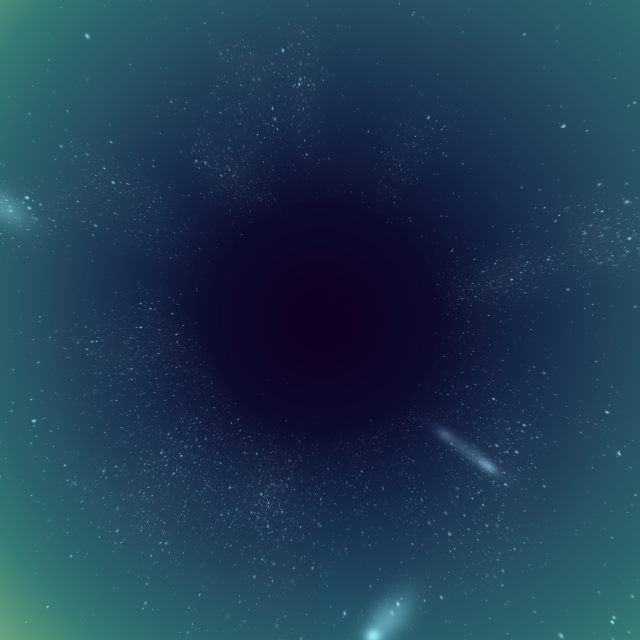
Reproduce this background procedurally as a Shadertoy shader.

```glsl
// A dark round void in a teal deep-space haze, ringed by radial drifts of stars.

const float TAU = 6.2831853;
const float VOID_RADIUS = 0.175;
const float DRIFT_LENGTH = 0.085;
const vec2 HAZE_TILT = vec2(0.16, 0.10);
const vec3 STAR_COLOR = vec3(0.58, 0.74, 0.78);
const vec3 DUST_COLOR = vec3(0.20, 0.29, 0.34);
const vec3 GLOW_COLOR = vec3(0.50, 0.66, 0.66);

// Background gradient: colour in rgb, radius in a
const int STOPS = 8;
const vec4 HAZE[STOPS] = vec4[STOPS](
    vec4(0.060, 0.000, 0.130, 0.03), vec4(0.047, 0.045, 0.180, 0.17),
    vec4(0.082, 0.155, 0.285, 0.29), vec4(0.125, 0.240, 0.345, 0.38),
    vec4(0.150, 0.320, 0.390, 0.46), vec4(0.170, 0.390, 0.420, 0.55),
    vec4(0.210, 0.480, 0.455, 0.64), vec4(0.420, 0.650, 0.500, 0.77));

// Star drifts: angle in degrees, radius, half width, density
const int DRIFTS = 12;
const vec4 DRIFT[DRIFTS] = vec4[DRIFTS](
    vec4(120.0, 0.29, 0.045, 0.70), vec4(107.0, 0.37, 0.050, 0.50),
    vec4(93.0, 0.36, 0.030, 0.55), vec4(62.0, 0.29, 0.040, 0.35),
    vec4(13.0, 0.30, 0.035, 0.80), vec4(16.0, 0.46, 0.050, 0.95),
    vec4(148.0, 0.36, 0.045, 0.65), vec4(160.0, 0.50, 0.050, 0.50),
    vec4(190.0, 0.30, 0.070, 0.45), vec4(228.0, 0.33, 0.085, 0.60),
    vec4(256.0, 0.29, 0.080, 0.60), vec4(312.0, 0.36, 0.100, 0.50));

vec3 hash3(vec2 p) {
    vec3 q = fract(vec3(p.xyx) * vec3(0.1031, 0.1030, 0.0973));
    q += dot(q, q.yxz + 33.33);
    return fract((q.xxy + q.yzz) * q.zyx);
}

float gradientNoise(vec2 p) {
    vec2 i = floor(p), f = fract(p);
    vec2 u = f * f * f * (f * (f * 6.0 - 15.0) + 10.0);
    vec2 corner = vec2(0.0, 1.0);
    float a = dot(hash3(i).xy * 2.0 - 1.0, f);
    float b = dot(hash3(i + corner.yx).xy * 2.0 - 1.0, f - corner.yx);
    float c = dot(hash3(i + corner.xy).xy * 2.0 - 1.0, f - corner.xy);
    float d = dot(hash3(i + corner.yy).xy * 2.0 - 1.0, f - corner.yy);
    return mix(mix(a, b, u.x), mix(c, d, u.x), u.y);
}

float fbm(vec2 p) {
    float sum = 0.0, gain = 0.5;
    for (int i = 0; i < 4; i++) {
        sum += gain * gradientNoise(p);
        p = p * 2.03 + 17.0;
        gain *= 0.5;
    }
    return sum;
}

vec3 hazeColor(float r) {
    vec3 color = HAZE[0].rgb;
    for (int i = 1; i < STOPS; i++) {
        float t = (r - HAZE[i - 1].a) / (HAZE[i].a - HAZE[i - 1].a);
        color = mix(color, HAZE[i].rgb, clamp(t, 0.0, 1.0));
    }
    return color;
}

float driftDensity(float angle, float r) {
    float density = 0.0;
    for (int i = 0; i < DRIFTS; i++) {
        float turn = mod(angle - radians(DRIFT[i].x) + 0.5 * TAU, TAU) - 0.5 * TAU;
        vec2 d = vec2(turn * r / DRIFT[i].z, (r - DRIFT[i].y) / DRIFT_LENGTH);
        density += DRIFT[i].w * exp(-dot(d, d));
    }
    return density;
}

// One star per log-polar cell, so stars grow outward
float starLayer(float angle, float r, float count, float density, float pixel) {
    float cells = count / TAU;
    vec2 q = vec2(angle, log(r)) * cells;
    vec2 id = floor(q);
    id.x = mod(id.x, count);
    vec3 h = hash3(id + count);
    vec3 k = hash3(id.yx + count * 1.7);
    vec2 d = (fract(q) - mix(vec2(0.3), vec2(0.7), h.xy)) * vec2(1.0, 0.65);
    float size = mix(0.09, 0.19, k.x);
    float width = max(size, 0.6 * pixel * cells / r);
    float light = mix(0.15, 1.0, k.y * k.y * k.y) * size / width;
    return step(h.z, density) * light * exp(-dot(d, d) / (width * width));
}

float glow(vec2 p, vec2 center, vec2 axis, vec2 size) {
    vec2 d = p - center;
    d = vec2(dot(d, axis), dot(d, vec2(-axis.y, axis.x))) / size;
    return exp(-dot(d, d));
}

void mainImage(out vec4 fragColor, in vec2 fragCoord) {
    float side = min(iResolution.x, iResolution.y);
    vec2 p = (fragCoord - 0.5 * iResolution.xy) / side;
    float r = max(length(p), 0.001);
    float angle = atan(p.y, p.x);
    float outside = smoothstep(VOID_RADIUS - 0.004, VOID_RADIUS + 0.03, r);

    // Haze, tilted toward the lower left
    vec3 color = hazeColor(r * (0.95 - dot(p, HAZE_TILT)));
    float streaks = fbm(p / r * 5.0 + r * 7.0);
    float clouds = fbm(p * 9.0 + 4.0);
    float drift = driftDensity(angle, r);
    float dust = clamp(drift * 0.22 + clouds * 0.2, 0.0, 1.0) * outside;
    color = mix(color, DUST_COLOR * (0.8 + r), dust);

    // Faint seam below the void
    float seam = smoothstep(-0.002, 0.002, p.x) * exp(-8.0 * abs(p.x));
    color += vec3(-0.012, 0.015, 0.022) * seam * smoothstep(-0.2, -0.4, p.y);

    // Stars in three sizes
    float lower = smoothstep(0.1, -0.3, p.y) * smoothstep(0.65, 0.3, r);
    float density = 0.025 + 0.16 * lower + 0.65 * drift;
    density *= outside * clamp(0.85 + 1.6 * streaks + 1.8 * clouds, 0.1, 1.7);
    float stars = 0.0;
    for (int i = 0; i < 3; i++) {
        float scale = float(i);
        stars += starLayer(angle, r, 230.0 + 130.0 * scale,
            density * (0.4 + 0.15 * scale), 1.0 / side) * (1.0 - 0.18 * scale);
    }
    color += STAR_COLOR * stars * 0.75;

    // Bright clouds and a slanted wisp
    float light = 0.40 * glow(p, vec2(0.105, -0.470), vec2(0.62, 0.785), vec2(0.050, 0.025));
    light += 0.55 * glow(p, vec2(0.082, -0.495), vec2(1.0, 0.0), vec2(0.012));
    light += 0.25 * glow(p, vec2(-0.495, 0.178), vec2(0.8, -0.6), vec2(0.045, 0.022));
    light += 0.22 * glow(p, vec2(0.232, -0.206), vec2(0.81, -0.586), vec2(0.055, 0.011));
    light += 0.38 * glow(p, vec2(0.262, -0.228), vec2(0.81, -0.586), vec2(0.016, 0.007));
    light += 0.22 * glow(p, vec2(0.196, -0.180), vec2(0.81, -0.586), vec2(0.014, 0.008));
    color += GLOW_COLOR * light * (1.0 + clouds);

    fragColor = vec4(clamp(color, 0.0, 1.0), 1.0);
}
```
